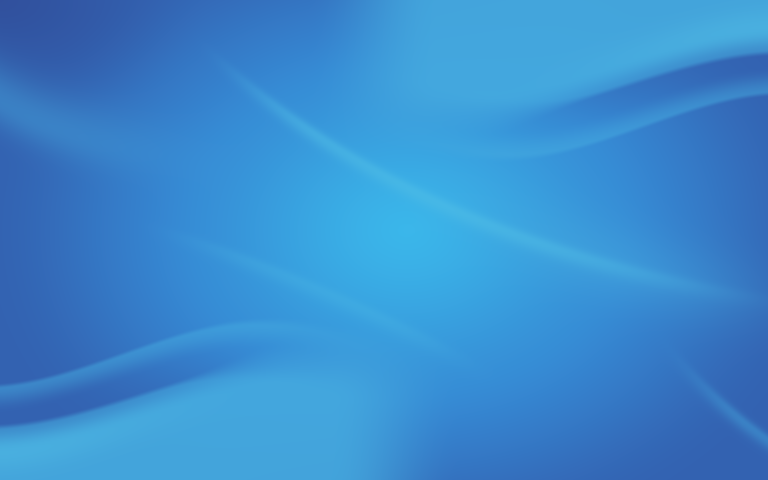
This background is drawn by a WebGL 1 fragment shader. Its source:

```glsl
precision highp float;

uniform vec2 u_resolution;

const vec3 CORE = vec3(0.23, 0.72, 0.92);
const vec3 MID = vec3(0.21, 0.53, 0.825);
const vec3 DEEP = vec3(0.20, 0.385, 0.695);
const vec3 CORNER = vec3(0.19, 0.31, 0.61);
const vec3 SHEET = vec3(0.27, 0.67, 0.875);
const vec3 SHINE = vec3(0.32, 0.75, 0.90);

// Soft ridge around zero, with its own width on each side
float ridge(float d, float below, float above) {
    float t = d / (d < 0.0 ? below : above);
    return exp(-t * t);
}

// Fades in from a to b, then out from c to d
float span(float x, float a, float b, float c, float d) {
    return smoothstep(a, b, x) * (1.0 - smoothstep(c, d, x));
}

// Radial glow falling from the core to the dark sides
vec3 backdrop(vec2 uv) {
    float d = length((uv - vec2(0.53, 0.52)) * vec2(1.0, 0.82));
    vec3 color = mix(CORE, MID, smoothstep(-0.04, 0.37, d));
    color = mix(color, DEEP, smoothstep(0.27, 0.56, d));
    float corner = length(uv - vec2(0.0, 1.0));
    return mix(CORNER, color, smoothstep(-0.05, 0.28, corner));
}

// Wide sheet with a narrow ribbon below it, both rising to the right
vec3 swoosh(vec3 color, vec2 uv) {
    float x = uv.x;
    float dip = max(0.66 - x, 0.0);
    float ribbonEdge = 0.67 + 0.135 * smoothstep(0.66, 1.02, x) + 2.0 * dip * dip;
    float sheetEdge = 0.75 + 0.14 * smoothstep(0.60, 1.02, x);
    float crisp = smoothstep(0.48, 0.78, x);

    // Ribbon, brightest along its lower edge
    float r = uv.y - ribbonEdge;
    float soft = mix(0.018, 0.006, crisp);
    float ribbon = smoothstep(-soft, soft, r) * (1.0 - smoothstep(0.0, 0.058, r));
    color = mix(color, SHEET, 0.52 * ribbon * smoothstep(0.48, 0.68, x));

    // Shadow cast under the sheet
    float s = uv.y - sheetEdge;
    color = mix(color, DEEP, 0.28 * ridge(s, 0.045, 0.02) * smoothstep(0.62, 0.85, x));

    // Sheet and the highlight following its edge
    float blur = mix(0.10, 0.007, crisp);
    float sheet = smoothstep(-blur, blur, s) * smoothstep(0.40, 0.57, x);
    float body = mix(0.85, 0.55 + 0.35 * smoothstep(0.0, 0.05, s), crisp);
    color = mix(color, SHEET, sheet * body);
    float shine = ridge(s - 0.055, 0.035, 0.04) * smoothstep(0.65, 1.0, x);
    return mix(color, SHINE, 0.4 * sheet * shine);
}

// Long curved streak through the core, opening into a beam at the right
vec3 mainStreak(vec3 color, vec2 uv) {
    float d = uv.y - 0.25 - 0.66 * exp(-2.25 * (uv.x - 0.26));
    float beam = ridge(d, 0.075, 0.09) * span(uv.x, 0.50, 0.78, 0.78, 1.12);
    color = mix(color, SHEET, 0.42 * beam);
    float line = ridge(d, 0.022, 0.014) * span(uv.x, 0.25, 0.42, 0.65, 1.08);
    return mix(color, SHINE, 0.48 * line);
}

// Broad soft beam entering from the left
vec3 leftBeam(vec3 color, vec2 uv) {
    float d = uv.y - 0.65 - 0.14 * exp(-7.0 * uv.x);
    float beam = ridge(d, 0.055, 0.075) * (1.0 - smoothstep(0.02, 0.34, uv.x));
    return mix(color, SHEET, 0.42 * beam);
}

// Thin streak along a parabola starting at the given point
float parabolaStreak(vec2 uv, vec2 start, float slope, float bend, float width) {
    float t = uv.x - start.x;
    float d = uv.y - start.y - slope * t - bend * t * t;
    float steep = slope + 2.0 * bend * t;
    d /= sqrt(1.0 + steep * steep);
    return ridge(d, width, width * 0.6);
}

void main() {
    vec2 uv = gl_FragCoord.xy / u_resolution;
    vec3 color = backdrop(uv);
    color = leftBeam(color, uv);

    // The same swoosh at the upper right and, turned around, lower left
    color = swoosh(color, uv);
    color = swoosh(color, 1.0 - uv);

    color = mainStreak(color, uv);

    // Two faint streaks in the lower half
    float inner = parabolaStreak(uv, vec2(0.208, 0.52), -0.5, -0.45, 0.018);
    color = mix(color, SHINE, 0.22 * inner * span(uv.x, 0.17, 0.36, 0.48, 0.66));
    float outer = parabolaStreak(uv, vec2(0.86, 0.29), -1.85, 2.7, 0.014);
    color = mix(color, SHEET, 0.42 * outer * smoothstep(0.85, 0.97, uv.x));

    gl_FragColor = vec4(color, 1.0);
}
```
